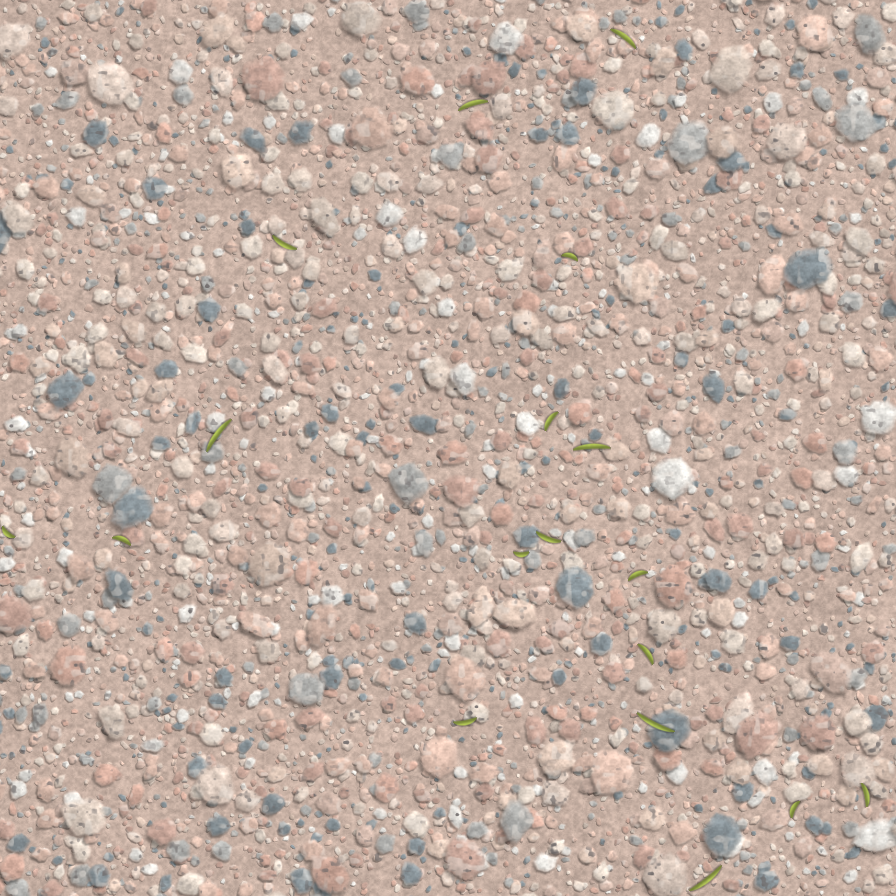
Write a Shadertoy shader that draws this texture.

```glsl
// Sunlit pinkish aggregate paving: granite pebbles set in sandy mortar with a few grass clippings.
#define MORTAR vec3(0.78, 0.69, 0.64)
#define MINERAL vec3(0.43, 0.41, 0.41)
#define FELDSPAR vec3(0.92, 0.89, 0.86)
#define GRASS vec3(0.56, 0.62, 0.27)
#define LIGHT vec2(0.55, 0.83)
#define SHADOW_REACH 0.11
#define SHADOW_DEPTH 0.36
#define RELIEF 0.17
#define EDGE_WARP 0.0045
#define BLADES 18
#define TAU 6.28318

float hash(vec2 p) {
    return fract(sin(dot(p, vec2(127.1, 311.7))) * 43758.5453);
}

vec2 hash2(vec2 p) {
    return vec2(hash(p), hash(p + 17.3));
}

float noise(vec2 p) {
    vec2 i = floor(p), f = fract(p);
    f = f * f * (3.0 - 2.0 * f);
    return mix(mix(hash(i), hash(i + vec2(1, 0)), f.x),
               mix(hash(i + vec2(0, 1)), hash(i + vec2(1, 1)), f.x), f.y);
}

float fbm(vec2 p) {
    return 0.5 * noise(p) + 0.3 * noise(p * 2.1 + 7.0) + 0.2 * noise(p * 4.3 + 19.0);
}

mat2 rotation(float a) {
    return mat2(cos(a), sin(a), -sin(a), cos(a));
}

// Rounded irregular polygon of about unit radius
float pebbleDistance(vec2 p, vec2 id) {
    float d = -1.0;
    for (int k = 0; k < 7; k++) {
        vec2 h = hash2(id + float(k) * 3.7);
        float a = (float(k) + 0.7 * h.x) * TAU / 7.0;
        d = max(d, dot(p, vec2(cos(a), sin(a))) - mix(0.68, 1.0, h.y));
    }
    return mix(d, length(p) - 0.92, 0.3);
}

vec3 rockTint(float pick) {
    vec3 tints[12] = vec3[12](
        vec3(0.86, 0.77, 0.71), vec3(0.85, 0.73, 0.67), vec3(0.82, 0.67, 0.61),
        vec3(0.89, 0.84, 0.79), vec3(0.84, 0.78, 0.73), vec3(0.87, 0.75, 0.69),
        vec3(0.68, 0.68, 0.67), vec3(0.77, 0.64, 0.59), vec3(0.53, 0.57, 0.59),
        vec3(0.90, 0.89, 0.87), vec3(0.88, 0.81, 0.76), vec3(0.82, 0.72, 0.67));
    return tints[int(pick * 11.99)];
}

// Mottled granite with dark and pale crystals
vec3 rockColor(vec2 uv, vec2 id) {
    vec2 h = hash2(id + 5.1);
    vec2 p = uv + h * 9.0;
    vec3 c = rockTint(h.x) * (0.94 + 0.12 * h.y);
    c *= 1.0 + 0.36 * (fbm(p * 130.0) - 0.5);
    float dark = smoothstep(0.64, 0.84, noise(p * 145.0) * 0.7 + noise(p * 290.0) * 0.3);
    float pale = smoothstep(0.58, 0.82, noise(p * 120.0 + 31.0));
    c = mix(c, FELDSPAR, 0.45 * pale);
    return mix(c, MINERAL, dark * mix(0.15, 0.9, hash(id + 8.8)));
}

// Paints one jittered grid of pebbles and their shadows
vec3 pebbleLayer(vec3 ground, vec2 uv, float cells, float density, float px) {
    vec3 color = ground;
    vec2 warp = vec2(fbm(uv * 75.0), fbm(uv * 75.0 + 40.0)) - 0.5;
    vec2 g = (uv + warp * EDGE_WARP) * cells;
    for (int y = -1; y <= 1; y++)
    for (int x = -1; x <= 1; x++) {
        vec2 cell = floor(g) + vec2(x, y);
        vec2 id = cell + cells * 1.37;
        if (hash(id + 2.9) > density) continue;
        vec2 p = g - cell - 0.5 - 0.7 * (hash2(id) - 0.5);
        if (dot(p, p) > 1.0) continue;
        vec2 form = hash2(id + 11.7);
        float radius = mix(0.27, 0.5, form.x);
        float aspect = mix(1.0, 1.32, form.y * form.y);
        mat2 turn = rotation((hash(id + 6.4) - 0.5) * TAU * 0.45);
        vec2 extent = radius * vec2(aspect, 1.0 / aspect);
        float d = pebbleDistance(turn * p / extent, id);
        float shadow = pebbleDistance(turn * (p + LIGHT * SHADOW_REACH) / extent, id);
        color *= 1.0 - SHADOW_DEPTH * smoothstep(0.12, -0.22, shadow);

        float facing = dot(p / (length(p) + 0.05), LIGHT) * smoothstep(-0.65, 0.0, d);
        vec3 rock = rockColor(uv, id) * (1.0 + RELIEF * facing);
        float dust = smoothstep(-0.35, 0.0, d) * noise(uv * 95.0 + id) * 0.6;
        rock = mix(rock, ground, dust);
        float soft = px * cells / radius + 0.05;
        color = mix(color, rock, smoothstep(soft, -soft, d));
    }
    return color;
}

// Thin curved clippings scattered over the stones
vec3 grassBlades(vec3 color, vec2 uv, float px) {
    for (int i = 0; i < BLADES; i++) {
        vec2 seed = vec2(float(i) * 1.9, 4.3);
        vec2 p = rotation(hash(seed + 2.0) * TAU) * (uv - hash2(seed));
        float reach = mix(0.009, 0.024, hash(seed + 3.0));
        float t = p.x / reach;
        float width = 0.0028 * sqrt(max(1.0 - t * t, 0.0));
        float d = abs(p.y + 0.003 * t * t) - width;
        float inside = step(abs(t), 1.0);
        color *= 1.0 - 0.3 * inside * smoothstep(0.003, 0.0, d);
        vec3 blade = GRASS * (0.85 + 0.4 * smoothstep(-0.002, 0.002, p.y));
        color = mix(color, blade, inside * smoothstep(px, -px, d));
    }
    return color;
}

void mainImage(out vec4 fragColor, in vec2 fragCoord) {
    vec2 uv = fragCoord / iResolution.y;
    float px = 1.0 / iResolution.y;
    // Sandy mortar
    vec3 color = MORTAR * (1.0 + 0.3 * (fbm(uv * 190.0) - 0.5) + 0.1 * (fbm(uv * 14.0) - 0.5));
    // Grit first, largest stones last
    color = pebbleLayer(color, uv, 105.0, 0.4, px);
    color = pebbleLayer(color, uv, 56.0, 0.45, px);
    color = pebbleLayer(color, uv, 31.0, 0.58, px);
    color = pebbleLayer(color, uv, 18.0, 0.28, px);
    color = grassBlades(color, uv, px);
    color *= 1.0 + 0.07 * (noise(uv * 330.0) - 0.5);
    fragColor = vec4(clamp(color, 0.0, 1.0), 1.0);
}
```
